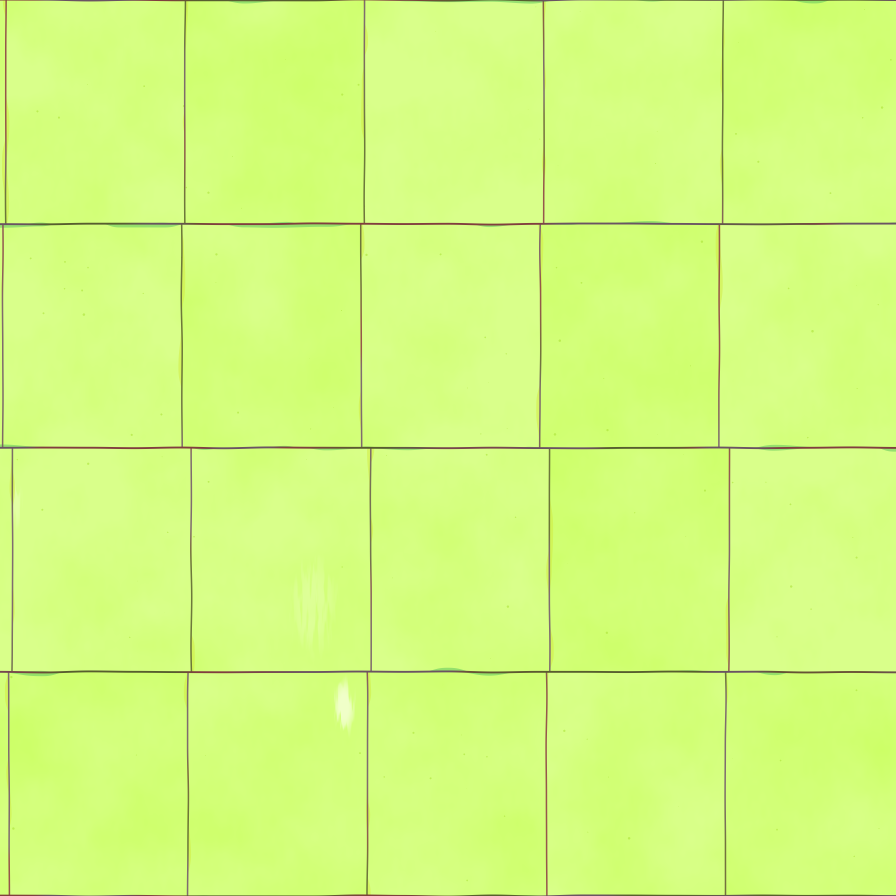
Reproduce this texture procedurally as a WebGL 1 fragment shader.

```glsl
precision highp float;
// Lime glazed tiles, five across and four down, each row slid slightly sideways.
// Every tile gets its own tone and cloudy glaze; thin wavering joints, chipped
// edges, specks and a few pale scuffs are layered on top from hashed noise.

uniform vec2 u_resolution;

const vec2 GRID = vec2(5.0, 4.0);
const vec4 ROW_SHIFT = vec4(0.049, 0.068, 0.015, 0.033); // bottom row first, in tiles
const vec2 JOINT_HALF = vec2(0.00085, 0.00105);          // upright, level
const float WAVER = 0.0014;
const float CHIP_DEPTH = 0.0042;
const float TILE_VARIATION = 0.42;
const float CLOUD_STRENGTH = 0.95;
const float SPECK_GRID = 36.0;

const vec3 GLAZE_LIGHT = vec3(0.85, 1.00, 0.54);
const vec3 GLAZE_DEEP = vec3(0.79, 1.00, 0.37);
const vec3 JOINT_RED = vec3(0.56, 0.27, 0.27);
const vec3 JOINT_OLIVE = vec3(0.38, 0.41, 0.20);
const vec3 JOINT_MAUVE = vec3(0.46, 0.36, 0.43);
const vec3 CHIP_GREEN = vec3(0.42, 0.80, 0.38);
const vec3 CHIP_YELLOW = vec3(0.82, 0.92, 0.24);
const vec3 SPECK = vec3(0.66, 0.88, 0.20);
const vec3 SCUFF = vec3(0.96, 1.00, 0.84);

float hash(vec2 p) {
  return fract(sin(dot(p, vec2(12.9898, 78.233))) * 43758.5453);
}

float noise(vec2 p) {
  vec2 i = floor(p), f = fract(p);
  f = f * f * (3.0 - 2.0 * f);
  return mix(mix(hash(i), hash(i + vec2(1.0, 0.0)), f.x),
             mix(hash(i + vec2(0.0, 1.0)), hash(i + 1.0), f.x), f.y);
}

float fbm(vec2 p) {
  float sum = 0.0, amp = 0.53;
  for (int i = 0; i < 4; i++) {
    sum += amp * noise(p);
    p = p * 2.1 + 7.3;
    amp *= 0.5;
  }
  return sum;
}

float rowShift(float row) {
  return dot(ROW_SHIFT, vec4(equal(vec4(row), vec4(0.0, 1.0, 2.0, 3.0))));
}

// Coverage of a band of the given half width at distance d
float band(float d, float halfWidth, float px) {
  return clamp((halfWidth - abs(d)) / px + 0.5, 0.0, 1.0);
}

// Joint pigment drifting along its length
vec3 jointColour(float along, float seed) {
  vec3 c = mix(JOINT_RED, JOINT_OLIVE, smoothstep(0.35, 0.65, noise(vec2(along * 7.0, seed))));
  return mix(c, JOINT_MAUVE, smoothstep(0.4, 0.7, noise(vec2(along * 11.0, seed + 31.0))));
}

// Shallow lens-shaped chip on one side of a joint
float chip(float d, float along, float seed, float px) {
  float n = noise(vec2(along * 22.0, seed + step(0.0, d) * 17.0));
  float depth = CHIP_DEPTH * smoothstep(0.58, 1.0, n);
  return band(d, depth, px) * smoothstep(0.0, 0.0015, depth);
}

// Upright scratchy streaks inside a soft ellipse
float scuff(vec2 p, vec2 centre, vec2 size) {
  vec2 q = (p - centre) / size;
  float streaks = noise(p * vec2(300.0, 35.0)) * 0.7 + noise(p * vec2(600.0, 90.0)) * 0.3;
  return smoothstep(0.35, 0.7, streaks + 0.25 - 0.5 * dot(q, q)) * smoothstep(1.2, 0.3, length(q));
}

void main() {
  vec2 p = gl_FragCoord.xy / u_resolution;
  float px = 1.0 / min(u_resolution.x, u_resolution.y);

  // Tile layout
  vec2 g = p * GRID;
  float row = floor(g.y);
  g.x -= rowShift(row);
  vec2 tile = mod(floor(g), GRID);
  vec2 f = fract(g);

  // Cloudy glaze
  vec2 seed = tile * vec2(13.0, 19.0);
  float cloud = fbm(f * vec2(2.4, 3.0) + seed) - 0.5;
  float grain = noise(f * vec2(38.0, 16.0) + seed) - 0.5;
  float tone = 0.32 + TILE_VARIATION * (hash(tile + 3.7) - 0.5)
             + CLOUD_STRENGTH * cloud + 0.05 * grain;
  vec3 colour = mix(GLAZE_LIGHT, GLAZE_DEEP, clamp(tone, 0.0, 1.0));

  // Specks
  vec2 s = p * SPECK_GRID, cell = floor(s);
  vec2 spot = 0.2 + 0.6 * vec2(hash(cell + 5.1), hash(cell + 9.4));
  float radius = 0.0014 * hash(cell + 2.3);
  float speck = band(length(fract(s) - spot) / SPECK_GRID, radius, px);
  colour = mix(colour, SPECK, 0.55 * speck * step(0.9, hash(cell)));

  // Scuffs: one bold, two faint
  float wear = 0.85 * scuff(p, vec2(0.384, 0.212), vec2(0.014, 0.036))
             + 0.30 * scuff(p, vec2(0.350, 0.325), vec2(0.030, 0.060))
             + 0.35 * scuff(p, vec2(0.018, 0.437), vec2(0.008, 0.030));
  colour = mix(colour, SCUFF, min(wear, 1.0));

  // Signed distance to the nearest joints, with a slight waver
  vec2 nearest = floor(g + 0.5);
  vec2 joint = mod(nearest, GRID);
  vec2 lane = vec2(joint.x * 7.0 + row * 41.0, joint.y * 11.0 + 230.0);
  vec2 d = (g - nearest) / GRID;
  d.x += WAVER * (noise(vec2(p.y * 18.0, lane.x)) - 0.5);
  d.y += WAVER * (noise(vec2(p.x * 20.0, lane.y)) - 0.5);

  // Chips, then joints
  colour = mix(colour, CHIP_YELLOW, 0.50 * chip(d.x, p.y, lane.x + 5.0, px));
  colour = mix(colour, CHIP_GREEN, 0.60 * chip(d.y, p.x, lane.y + 5.0, px));
  colour = mix(colour, jointColour(p.y, lane.x), 0.9 * band(d.x, JOINT_HALF.x, px));
  colour = mix(colour, jointColour(p.x, lane.y) * 0.9, band(d.y, JOINT_HALF.y, px));

  gl_FragColor = vec4(colour, 1.0);
}
```
